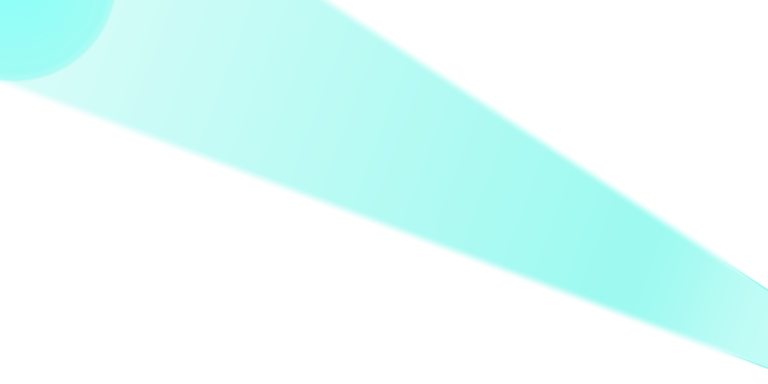
This background is drawn by a Shadertoy shader. Its source:

```glsl
// Soft aqua beam narrowing to the lower right, with a bright disc in the top left corner.
#define LOWER_START vec2(0.0, 0.791)
#define LOWER_SLOPE -0.375
#define UPPER_START vec2(0.846, 1.0)
#define UPPER_SLOPE -0.655
#define DISC_CENTER vec2(0.037, 1.055)
#define DISC_RADIUS 0.266
#define EDGE_BLUR 0.015
#define PALE_AQUA vec3(0.84, 0.988, 0.974)
#define DEEP_AQUA vec3(0.618, 0.978, 0.942)
#define TIP_AQUA vec3(0.76, 0.988, 0.965)
#define RIM_CYAN vec3(0.42, 0.95, 0.93)

// Signed distance to a sloped line, positive above it.
float aboveLine(vec2 p, vec2 start, float slope) {
    return dot(p - start, normalize(vec2(-slope, 1.0)));
}

// Colour along the beam: pale, deep, then pale again at the tip.
vec3 beamColor(vec2 p) {
    float along = dot(p - vec2(0.0, 1.0), normalize(vec2(1.0, LOWER_SLOPE)));
    vec3 color = mix(PALE_AQUA, DEEP_AQUA, clamp((along - 0.146) / 1.6, 0.0, 1.0));
    return mix(color, TIP_AQUA, smoothstep(1.78, 2.2, along));
}

// Nearly flat disc fill that lightens toward its rim.
vec3 discColor(float dist) {
    vec3 color = mix(vec3(0.56, 1.0, 0.97), vec3(0.62, 0.99, 0.96),
                     smoothstep(-0.25, -0.02, dist));
    return mix(color, vec3(0.68, 0.985, 0.96), smoothstep(-0.022, -0.008, dist));
}

void mainImage(out vec4 fragColor, in vec2 fragCoord) {
    vec2 p = fragCoord / iResolution.y;
    float pixel = 1.0 / iResolution.y;

    // Beam wedge, whose blur tightens near the tip.
    float inside = min(aboveLine(p, LOWER_START, LOWER_SLOPE),
                       -aboveLine(p, UPPER_START, UPPER_SLOPE));
    float tip = smoothstep(1.86, 2.0, p.x);
    float blur = max(mix(EDGE_BLUR, 0.004, tip), pixel);
    vec3 color = mix(vec3(1.0), beamColor(p), smoothstep(-blur, blur, inside));

    // Thin cyan outline emerging at the tip.
    float outline = 1.0 - smoothstep(0.0, max(0.004, pixel), abs(inside));
    color = mix(color, RIM_CYAN, 0.65 * outline * tip);

    // Corner disc.
    float disc = length(p - DISC_CENTER) - DISC_RADIUS;
    float soft = max(0.005, pixel);
    color = mix(color, discColor(disc), 1.0 - smoothstep(-soft, soft, disc));

    fragColor = vec4(color, 1.0);
}
```
